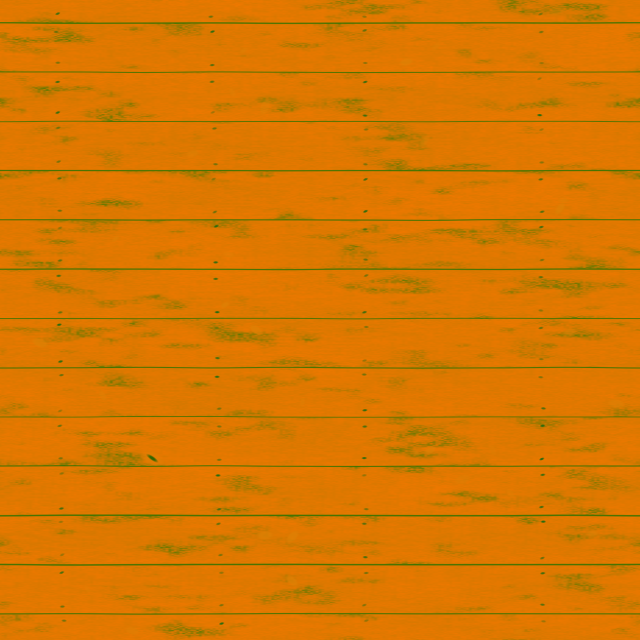
A Shadertoy shader for this texture:

```glsl
float hash(vec2 p) {
    return fract(sin(dot(p, vec2(127.1, 311.7))) * 43758.5453);
}

// Value noise that wraps across the canvas and differs for each seed
float noise(vec2 p, float period, float seed) {
    vec2 i = floor(p), f = fract(p);
    f = f * f * (3.0 - 2.0 * f);
    float left = mod(i.x, period), right = mod(i.x + 1.0, period);
    float y = i.y + seed * 71.0;
    return mix(mix(hash(vec2(left, y)), hash(vec2(right, y)), f.x),
               mix(hash(vec2(left, y + 1.0)), hash(vec2(right, y + 1.0)), f.x), f.y);
}

// Approximate signed distance to a rotated ellipse
float ellipse(vec2 p, vec2 radius, float angle) {
    float c = cos(angle), s = sin(angle);
    p = mat2(c, -s, s, c) * p;
    return (length(p / radius) - 1.0) * min(radius.x, radius.y);
}

float cover(float d, float softness) {
    return 1.0 - smoothstep(-softness, softness, d);
}

void mainImage(out vec4 fragColor, in vec2 fragCoord) {
    vec2 uv = fragCoord / iResolution.xy;
    float pixel = 1.0 / iResolution.y;
    const float planks = 13.0;

    float row = uv.y * planks - 0.53;
    float plank = mod(floor(row), planks);
    float across = fract(row);

    // Wood grain and broad tone
    float streak = noise(vec2(uv.x * 70.0, across * 30.0), 70.0, plank + 1.0);
    float speckle = noise(vec2(uv.x * 230.0, across * 48.0), 230.0, plank + 20.0);
    float tone = noise(vec2(uv.x * 6.0, across * 2.0), 6.0, plank + 40.0);
    float red = 0.945 - 0.05 * streak - 0.04 * speckle - 0.04 * tone;

    // Worn, stained patches broken up by the grain
    float patches = 0.6 * noise(vec2(uv.x * 11.0, across * 3.0), 11.0, plank + 60.0)
                  + 0.4 * noise(vec2(uv.x * 29.0, across * 9.0), 29.0, plank + 80.0);
    float wear = smoothstep(0.48, 0.9, patches);
    red -= wear * (0.08 + 0.5 * speckle * mix(0.4, 1.0, streak));
    vec3 color = vec3(red, 0.47, 0.0);

    // Pale knots
    for (float k = 0.0; k < 3.0; k++) {
        vec2 id = vec2(plank + 3.0, k + 11.0);
        vec2 p = vec2(fract(uv.x - hash(id) + 0.5) - 0.5,
                      (across - mix(0.2, 0.8, hash(id + 5.3))) / planks);
        float size = mix(0.004, 0.009, hash(id + 9.1));
        float d = ellipse(p, size * vec2(1.3, 0.7), 3.0 * hash(id + 2.7));
        float strength = mix(0.15, 0.65, hash(id + 7.9));
        color = mix(color, vec3(0.87, 0.51, 0.02), strength * cover(d, 0.002));
    }

    // One split knot
    vec2 split = uv - vec2(0.238, 0.284);
    color = mix(color, vec3(0.88, 0.5, 0.02), 0.6 * cover(ellipse(split, vec2(0.016, 0.009), -0.5), 0.004));
    color = mix(color, vec3(0.2, 0.4, 0.0), cover(ellipse(split, vec2(0.008, 0.0025), -0.6), pixel));

    // Seams of uneven width
    float seamIndex = floor(row + 0.5);
    float seam = mod(seamIndex, planks);
    float offset = row - seamIndex;
    float wobble = 0.02 * (noise(vec2(uv.x * 9.0, 0.5), 9.0, seam + 100.0) - 0.5);
    float halfWidth = mix(0.0006, 0.0013, hash(vec2(seam, 4.0)));
    float seamDist = abs(offset + wobble) / planks - halfWidth;
    color = mix(color, vec3(0.22, 0.45, 0.0), 0.9 * cover(seamDist, 0.7 * pixel));

    // Nail heads on both sides of each seam, in four slightly leaning columns
    vec4 columns = vec4(0.088, 0.331, 0.570, 0.844);
    vec4 lean = vec4(0.011, 0.015, 0.001, 0.005);
    float side = offset < 0.0 ? -1.0 : 1.0;
    for (int n = 0; n < 4; n++) {
        vec2 id = vec2(seam + 17.0 * float(n), side + 6.0);
        float x = columns[n] + lean[n] * (1.0 - uv.y) + 0.004 * (hash(id) - 0.5);
        float y = side * mix(0.12, 0.2, hash(id + 3.1));
        float d = ellipse(vec2(uv.x - x, (offset - y) / planks), vec2(0.0032, 0.0016), 0.5 * hash(id + 8.2) - 0.1);
        color = mix(color, vec3(0.15, 0.42, 0.05), mix(0.35, 1.0, hash(id + 1.7)) * cover(d, 0.7 * pixel));
    }

    fragColor = vec4(color, 1.0);
}
```
